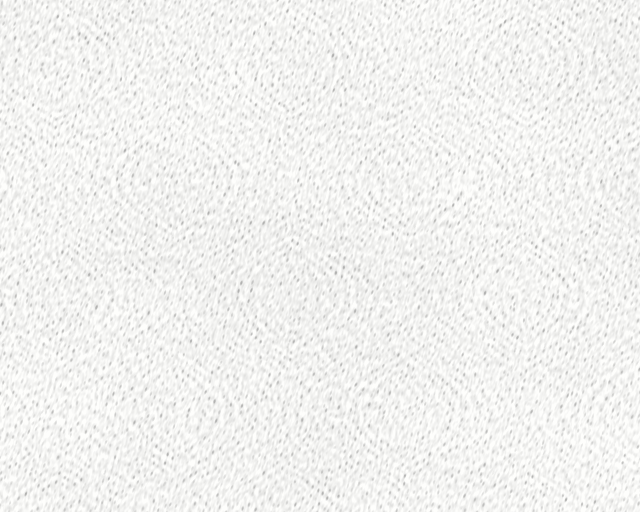
Write a WebGL 1 fragment shader that draws this texture.

```glsl
precision highp float;
// White embossed paper: a half-drop lattice of nested ogee rings pressed
// faintly into a grain of slanted fibres and small grey pits.
// Rings are level sets of a cosine ogee; grain is sheared gradient noise.

uniform vec2 u_resolution;

const float TAU = 6.28319;

// Lengths are fractions of the canvas width.
const vec2 REPEAT = vec2(0.367, 0.363);      // ogee repeat, across and up
const vec2 CENTRE = vec2(0.456, 0.337);      // middle of one ogee
const float RING_STEP = 0.0215;              // spacing of nested rings
const float OUTER_RING = 0.006;              // level of the boldest ring
const float WOBBLE = 0.003;                  // hand-pressed unevenness
const float SLANT = 0.27;                    // lean of the fibres
const vec2 PIT_GRID = vec2(112.0, 72.0);     // pits per unit length
const vec2 PIT_SIZE = vec2(0.23, 0.27);      // pit radii in cells
const vec2 FIBRE_GRID = vec2(195.0, 88.0);   // fibre noise frequency

const float BASE_TONE = 0.966;
const float FIBRE_CONTRAST = 0.105;
const float PIT_DEPTH = 0.17;
const float EMBOSS_CONTRAST = 0.022;
const float LIGHT_CONTRAST = 0.022;
const vec3 PAPER_TINT = vec3(1.0, 1.0, 0.993);

vec2 hash2(vec2 p) {
  vec3 h = fract(p.xyx * vec3(0.1031, 0.1030, 0.0973));
  h += dot(h, h.yzx + 33.33);
  return fract((h.xx + h.yz) * h.zy);
}

float gradientDot(vec2 cell, vec2 corner, vec2 f) {
  float angle = TAU * hash2(cell + corner).x;
  return dot(vec2(cos(angle), sin(angle)), f - corner);
}

float gradientNoise(vec2 p) {
  vec2 cell = floor(p);
  vec2 f = p - cell;
  vec2 w = f * f * f * (f * (f * 6.0 - 15.0) + 10.0);
  float low = mix(gradientDot(cell, vec2(0.0), f),
                  gradientDot(cell, vec2(1.0, 0.0), f), w.x);
  float high = mix(gradientDot(cell, vec2(0.0, 1.0), f),
                   gradientDot(cell, vec2(1.0), f), w.x);
  return mix(low, high, w.y);
}

// Ogee level: lowest at each centre, a quarter repeat on the shared outline.
float ogeeLevel(vec2 p) {
  vec2 q = p - CENTRE;
  float x = abs(mod(q.x + 0.5 * REPEAT.x, REPEAT.x) - 0.5 * REPEAT.x);
  float level = x - 0.25 * REPEAT.x * cos(TAU * q.y / REPEAT.y);
  return min(level, 0.5 * REPEAT.x - level);
}

// Signed relief of the rings: ridges positive, grooves negative.
float emboss(vec2 p) {
  float level = ogeeLevel(p);
  float wave = cos(TAU * (level - OUTER_RING) / RING_STEP);
  float bold = smoothstep(-0.040, -0.026, level)
             * (1.0 - smoothstep(0.010, 0.024, level));
  float wear = 0.95 + 0.5 * gradientNoise(p * 9.0 + 4.7);
  return wave * mix(0.5, 1.0, bold) * wear;
}

// Scattered slanted pits, each with its own place and depth.
float pits(vec2 sheared) {
  vec2 g = sheared * PIT_GRID;
  g.y += 0.5 * mod(floor(g.x), 2.0);
  vec2 cell = floor(g);
  float depth = 0.0;
  for (int j = -1; j <= 1; j++) {
    for (int i = -1; i <= 1; i++) {
      vec2 id = cell + vec2(float(i), float(j));
      // Odd columns are raised by half a cell.
      float drop = 0.5 * (mod(id.x, 2.0) - mod(cell.x, 2.0));
      vec2 place = id + 0.5 + 0.5 * (hash2(id + 17.0) - 0.5);
      vec2 d = (g - place + vec2(0.0, drop)) / PIT_SIZE;
      float strength = mix(0.15, 1.0, hash2(id + 61.0).y);
      depth = max(depth, strength * (1.0 - smoothstep(0.2, 1.4, length(d))));
    }
  }
  return depth;
}

void main() {
  vec2 p = gl_FragCoord.xy / u_resolution.x;
  vec2 bend = vec2(gradientNoise(p * 24.0), gradientNoise(p * 24.0 + 31.0));
  vec2 warped = p + WOBBLE * bend;
  vec2 sheared = vec2(warped.x - SLANT * warped.y, warped.y) + 2.0;

  // Fibre grain, with a finer layer over the coarse one.
  float fibre = gradientNoise(sheared * FIBRE_GRID)
              + 0.5 * gradientNoise(sheared * FIBRE_GRID * 1.5 + 9.0);

  // Ridges lift the paper and close its pits; grooves deepen them.
  float relief = emboss(p + 0.4 * WOBBLE * bend);
  float pit = pits(sheared) * (1.0 - 0.6 * relief);

  // Broad uneven lighting, a little dimmer low in the middle.
  float dim = 1.0 - smoothstep(0.0, 0.45, length(p - vec2(0.55, 0.3)));
  float light = LIGHT_CONTRAST * (gradientNoise(p * 3.5 + 12.0)
              + 0.5 * gradientNoise(p * 11.0 + 3.0) - 0.6 * dim);

  float tone = BASE_TONE + light + FIBRE_CONTRAST * fibre
             + EMBOSS_CONTRAST * relief - PIT_DEPTH * pit;
  gl_FragColor = vec4(PAPER_TINT * clamp(tone, 0.7, 0.995), 1.0);
}
```
